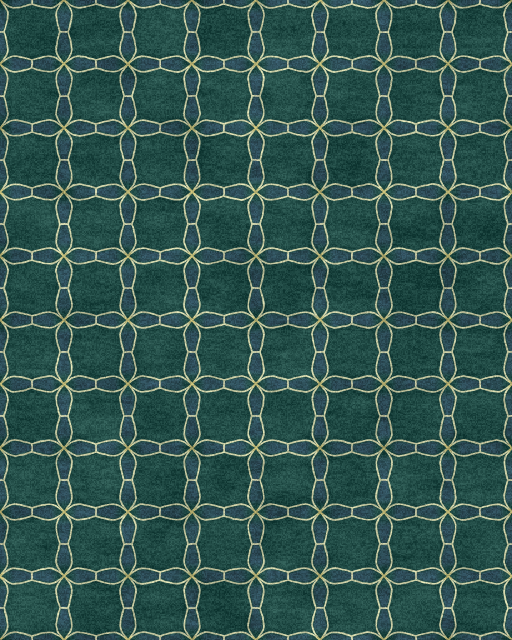
This pattern is drawn by a WebGL 1 fragment shader. Its source:

```glsl
precision highp float;
// Woven green rug with a square trellis of slate petals outlined in cream.
uniform vec2 u_resolution;

#define CELLS vec2(8.0, 10.0)
#define KNOTS vec2(410.0, 512.0)
#define PETAL_WIDTH 0.122
#define PETAL_PEAK 0.23
#define WAIST 0.062
#define LINE_WIDTH 0.027
#define WOBBLE 0.009
#define DARK_GREEN vec3(0.045, 0.195, 0.180)
#define LIGHT_GREEN vec3(0.215, 0.400, 0.370)
#define SLATE vec3(0.185, 0.300, 0.355)
#define CREAM vec3(0.810, 0.810, 0.650)
#define GOLD vec3(0.760, 0.720, 0.450)

float hash(vec2 p) {
  vec3 h = fract(p.xyx * vec3(0.1031, 0.1030, 0.0973));
  h += dot(h, h.yzx + 33.33);
  return fract((h.x + h.y) * h.z);
}

// Value noise that wraps after a whole number of lattice cells.
float noise(vec2 uv, vec2 period) {
  vec2 p = uv * period;
  vec2 i = floor(p);
  vec2 f = fract(p);
  f = f * f * (3.0 - 2.0 * f);
  vec2 a = mod(i, period);
  vec2 b = mod(i + 1.0, period);
  return mix(mix(hash(a), hash(vec2(b.x, a.y)), f.x),
             mix(hash(vec2(a.x, b.y)), hash(b), f.x), f.y);
}

// Half width of a petal at a distance from its node.
float halfWidth(float along) {
  float rise = sin(1.5708 * min(along / PETAL_PEAK, 1.0));
  float fall = clamp((along - PETAL_PEAK) / (0.5 - PETAL_PEAK), 0.0, 1.0);
  return mix(PETAL_WIDTH * rise, WAIST, pow(fall, 1.5));
}

// x: signed distance to the petal side, y: distance to any of its lines.
vec2 petal(float along, float across) {
  float w = halfWidth(along);
  float slope = (halfWidth(along + 0.005) - halfWidth(along - 0.005)) / 0.01;
  float side = (across - w) / sqrt(1.0 + slope * slope);
  float bar = length(vec2(0.5 - along, max(across - WAIST, 0.0)));
  return vec2(side, min(abs(side), bar));
}

void main() {
  vec2 uv = gl_FragCoord.xy / u_resolution;
  float pixel = CELLS.y / u_resolution.y;
  vec2 cell = uv * CELLS;

  // Trellis, with a slight hand-woven wobble
  vec2 wobble = vec2(noise(uv, vec2(131.0, 163.0)), noise(uv, vec2(127.0, 167.0))) - 0.5;
  vec2 q = abs(fract(cell + wobble * WOBBLE + 0.5) - 0.5);
  vec2 rowPetal = petal(q.x, q.y);
  vec2 columnPetal = petal(q.y, q.x);
  float side = min(rowPetal.x, columnPetal.x);
  float outline = min(rowPetal.y, columnPetal.y);
  float nodeDist = length(q);

  // Pile: knots, short horizontal threads, streaks and broad worn patches
  float knot = hash(floor(uv * KNOTS)) - 0.5;
  float thread = noise(uv, vec2(110.0, 400.0)) - 0.5;
  float streak = noise(uv, vec2(20.0, 110.0)) - 0.5;
  float patches = noise(uv, vec2(9.0, 16.0)) + noise(uv, vec2(23.0, 41.0)) - 1.0;
  float square = hash(mod(floor(cell), CELLS) + 17.0) - 0.5;
  float pile = 0.50 * knot + 0.32 * thread + 0.24 * streak + 0.22 * patches;

  // Ground, each square dyed a little differently and darker by the lines
  float outside = smoothstep(0.0, 0.05, side);
  float shade = 0.10 * (1.0 - smoothstep(0.02, 0.10, outline));
  float tone = 0.49 + pile + outside * 0.10 * square - shade;
  vec3 color = mix(DARK_GREEN, LIGHT_GREEN, clamp(tone, 0.0, 1.1));

  // Slate core of the petals, fading to green towards the node
  float core = smoothstep(0.010, 0.045, -side) * smoothstep(0.08, 0.24, nodeDist);
  core *= 0.70 + 0.30 * noise(uv, vec2(61.0, 83.0));
  color = mix(color, SLATE * (1.0 + 0.65 * pile), core);

  // Cream outlines, golden at the crossings
  float halfLine = 0.5 * LINE_WIDTH;
  float line = 1.0 - smoothstep(halfLine - 0.6 * pixel, halfLine + 0.6 * pixel, outline);
  vec3 yarn = mix(GOLD, CREAM, smoothstep(0.02, 0.12, nodeDist));
  yarn *= 1.0 + 0.22 * knot + 0.12 * patches;
  color = mix(color, yarn, line * (0.93 + 0.14 * thread));

  gl_FragColor = vec4(clamp(color, 0.0, 1.0), 1.0);
}
```
